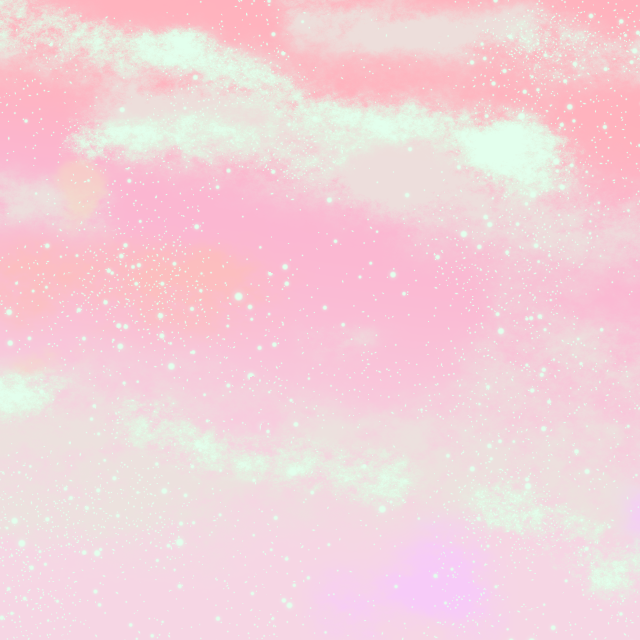
Write a WebGL 1 fragment shader that draws this texture.

```glsl
precision highp float;
// Pastel pink sky with slanting mint cloud bands, tinted haze and glowing specks.
uniform vec2 u_resolution;

const vec3 SALMON = vec3(1.00, 0.70, 0.745);
const vec3 ROSE   = vec3(0.985, 0.715, 0.82);
const vec3 BLUSH  = vec3(0.965, 0.84, 0.895);
const vec3 HAZE   = vec3(0.922, 0.89, 0.87);
const vec3 MINT   = vec3(0.885, 0.965, 0.89);
const vec3 GLOW   = vec3(0.89, 1.00, 0.93);
const vec3 PEACH  = vec3(0.99, 0.75, 0.715);
const vec3 CREAM  = vec3(0.96, 0.85, 0.77);
const vec3 VIOLET = vec3(0.97, 0.79, 0.985);
const float WARP = 0.08;
const float RAGGED = 1.9;
const float FRAY = 1.3;

float hash(vec2 p) {
  vec3 q = fract(vec3(p.xyx) * 0.1031);
  q += dot(q, q.yzx + 33.33);
  return fract((q.x + q.y) * q.z);
}

float noise(vec2 p) {
  vec2 i = floor(p), f = fract(p);
  f = f * f * (3.0 - 2.0 * f);
  return mix(mix(hash(i), hash(i + vec2(1, 0)), f.x),
             mix(hash(i + vec2(0, 1)), hash(i + vec2(1, 1)), f.x), f.y);
}

// Normalised octaves; a higher gain gives a rougher field
float fbm(vec2 p, float gain) {
  float sum = 0.0, amp = 1.0, total = 0.0;
  for (int i = 0; i < 5; i++) {
    sum += amp * noise(p);
    total += amp;
    p = mat2(1.6, 1.2, -1.2, 1.6) * p + 7.3;
    amp *= gain;
  }
  return sum / total;
}

// Soft capsule around the segment a-b
float band(vec2 p, vec2 a, vec2 b, float width) {
  vec2 pa = p - a, ba = b - a;
  float d = length(pa - ba * clamp(dot(pa, ba) / dot(ba, ba), 0.0, 1.0)) / width;
  return exp(-d * d);
}

// Soft ellipse
float blob(vec2 p, vec2 center, vec2 size) {
  vec2 q = (p - center) / size;
  return exp(-dot(q, q));
}

// One randomly sized speck with a halo per chosen cell of a turned grid
float specks(vec2 p, float cells, float radius, float density, float stretch) {
  float turn = cells * 0.37;
  vec2 g = mat2(cos(turn), sin(turn), -sin(turn), cos(turn)) * p * cells + 200.0;
  vec2 id = floor(g);
  float r = radius * cells * mix(0.45, 1.0, hash(id + 91.3));
  vec2 jitter = vec2(hash(id + 17.1), hash(id + 43.7));
  float margin = min(1.9 * r, 0.5);
  vec2 center = mix(vec2(margin), vec2(1.0 - margin), jitter);
  float angle = 6.2832 * hash(id + 71.9);
  float c = cos(angle), s = sin(angle);
  vec2 d = mat2(c, -s, s, c) * (fract(g) - center);
  d.y *= stretch;
  float soft = 0.5 * cells / u_resolution.y;
  float dist = length(d);
  float core = 1.0 - smoothstep(r * 0.5 - soft, r + soft, dist);
  float halo = 0.35 * (1.0 - smoothstep(0.0, r * 1.9, dist));
  return step(hash(id + cells), density) * max(core, halo);
}

void main() {
  vec2 p = gl_FragCoord.xy / u_resolution;
  vec2 drift = vec2(fbm(p * 6.0 + 11.0, 0.45), fbm(p * 6.0 + 37.0, 0.45)) - 0.5;
  vec2 q = p + WARP * drift;
  float rough = RAGGED * (fbm(p * vec2(10.0, 15.0) + 3.0, 0.65) - 0.5);
  float fray = FRAY * (fbm(p * vec2(45.0, 55.0) + 19.0, 0.9) - 0.5);

  // Sky from salmon through rose to blush
  float tilt = p.y + 0.12 * (p.x - 0.5);
  vec3 color = mix(BLUSH, ROSE, smoothstep(0.12, 0.68, tilt));
  color = mix(color, SALMON, smoothstep(0.66, 0.86, tilt));

  // Broad pale haze
  float veil = 0.75 * band(q, vec2(0.0, 0.34), vec2(1.0, 0.24), 0.12)
    + 0.9 * band(q, vec2(0.22, 0.79), vec2(0.62, 0.72), 0.065)
    + 0.7 * band(q, vec2(0.0, 0.68), vec2(0.12, 0.66), 0.05)
    + 0.9 * band(q, vec2(0.48, 1.0), vec2(1.0, 0.92), 0.05)
    + 0.75 * band(q, vec2(0.0, 0.94), vec2(0.85, 0.77), 0.075)
    + 0.65 * band(q, vec2(0.66, 0.69), vec2(1.0, 0.64), 0.09)
    + 0.55 * band(q, vec2(0.8, 0.46), vec2(1.0, 0.42), 0.09)
    + 0.6 * blob(q, vec2(0.53, 0.49), vec2(0.06, 0.03))
    + 0.55 * band(q, vec2(0.05, 0.16), vec2(0.3, 0.18), 0.08);
  float thick = min(veil, 1.0);
  color = mix(color, HAZE, 0.9 * smoothstep(0.05, 1.0, veil + thick * (1.1 * rough + 0.8 * fray)));

  // Tinted patches
  float peach = blob(q, vec2(0.30, 0.55), vec2(0.15, 0.08))
    + 0.6 * blob(q, vec2(0.03, 0.55), vec2(0.12, 0.08));
  color = mix(color, PEACH, 0.7 * smoothstep(0.1, 0.9, peach * (1.0 + 0.9 * rough + 0.4 * fray)));
  float cream = blob(q, vec2(0.12, 0.69), vec2(0.03, 0.06))
    + 0.6 * blob(q, vec2(0.08, 0.44), vec2(0.07, 0.03));
  color = mix(color, CREAM, 0.6 * smoothstep(0.2, 0.8, cream * (1.0 + 1.5 * rough)));
  float violet = blob(q, vec2(0.69, 0.08), vec2(0.08, 0.09))
    + 0.6 * blob(q, vec2(0.54, 0.03), vec2(0.07, 0.06))
    + 0.5 * blob(q, vec2(1.0, 0.22), vec2(0.06, 0.12));
  color = mix(color, VIOLET, 0.85 * smoothstep(0.1, 0.9, violet * (1.0 + rough + 0.4 * fray)));

  // Ragged mint clouds, frayed most where they thin out
  float cloud = 0.9 * band(q, vec2(-0.05, 0.96), vec2(0.27, 0.91), 0.045)
    + 0.75 * band(q, vec2(0.34, 0.88), vec2(0.78, 0.79), 0.045)
    + 1.2 * blob(q, vec2(0.83, 0.76), vec2(0.10, 0.065))
    + 0.55 * band(q, vec2(0.14, 0.78), vec2(0.52, 0.75), 0.045)
    + 0.7 * blob(q, vec2(0.87, 0.93), vec2(0.09, 0.04))
    + 0.75 * blob(q, vec2(0.03, 0.38), vec2(0.08, 0.045))
    + 0.8 * band(q, vec2(0.22, 0.33), vec2(0.62, 0.25), 0.05)
    + 0.85 * band(q, vec2(0.78, 0.20), vec2(0.96, 0.12), 0.055);
  float cover = cloud + smoothstep(0.0, 0.5, cloud) * (rough + fray);
  color = mix(color, MINT, 0.95 * smoothstep(0.2, 1.05, cover));
  color = mix(color, GLOW, smoothstep(0.7, 1.3, cover));

  // Specks gather in drifts, dust along the clouds
  float drifts = smoothstep(0.4, 0.62, fbm(p * 5.0 + 51.0, 0.5));
  float gather = clamp(0.25 * drifts + 0.8 * blob(p, vec2(0.86, 0.76), vec2(0.2, 0.17))
    + 0.5 * blob(p, vec2(0.2, 0.5), vec2(0.3, 0.13))
    + 0.45 * blob(p, vec2(0.2, 0.1), vec2(0.33, 0.14)), 0.0, 1.0);
  float dust = gather * (0.4 + drifts) + 0.5 * smoothstep(0.08, 0.4, cloud) * drifts;
  float light = specks(p, 25.0, 0.0085, 0.03 + 0.3 * gather, 1.0);
  light = max(light, specks(p, 46.0, 0.0052, 0.03 + 0.3 * gather, 1.0));
  light = max(light, specks(p, 95.0, 0.0029, 0.015 + 0.36 * dust, 1.8));
  light = max(light, specks(p, 180.0, 0.0018, 0.015 + 0.33 * dust, 1.0));
  gl_FragColor = vec4(mix(color, GLOW, light), 1.0);
}
```
